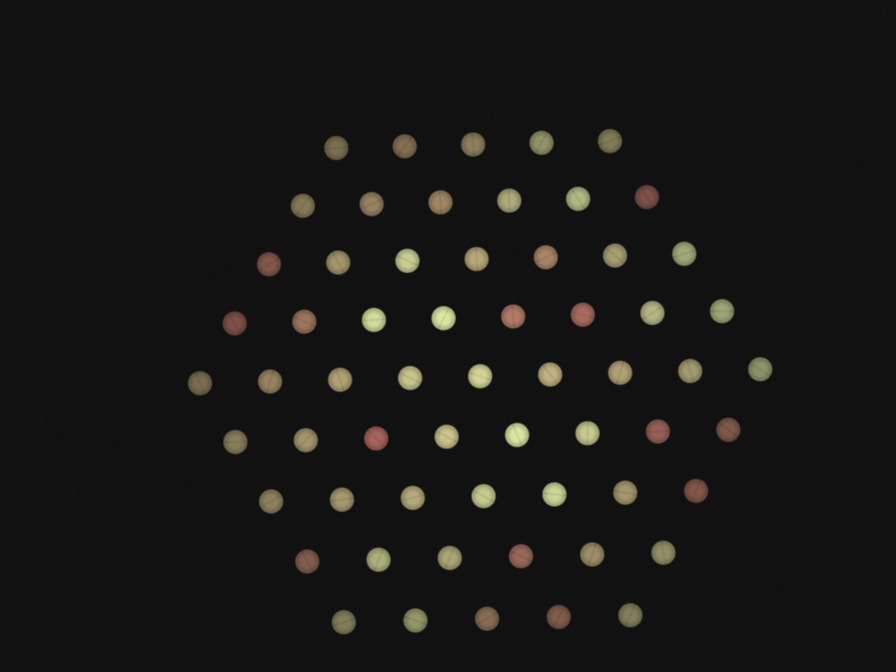
This pattern is drawn by a WebGL 1 fragment shader. Its source:

```glsl
precision highp float;
// Sixty-one dim round discs in a slightly tilted hexagonal array on near-black.
// Loops place the lattice; soft patches across it shift each disc from tan
// towards pale green or dusky red, and light fades away from the middle.

uniform vec2 u_resolution;

float hash(vec2 p) {
  vec3 v = fract(vec3(p.xyx) * 0.1031);
  v += dot(v, v.yzx + 33.33);
  return fract((v.x + v.y) * v.z);
}

// Soft round influence around a place on the lattice
float spot(vec2 cell, vec2 place, float size) {
  vec2 d = (cell - place) * vec2(1.0, 0.87);
  return exp(-dot(d, d) / (size * size));
}

// Positive is green, zero is tan, negative is red
float greenness(vec2 cell) {
  float green = 0.1 + 0.5 * spot(cell, vec2(0.0, 0.0), 1.0);
  green += 1.6 * spot(cell, vec2(-1.0, -1.3), 0.75);
  green += 1.5 * spot(cell, vec2(0.75, 1.5), 0.9);
  green += 1.4 * spot(cell, vec2(3.2, -1.4), 0.9);
  green += spot(cell, vec2(1.3, -3.2), 0.9);
  green += 0.8 * spot(cell, vec2(4.0, 0.0), 0.9);
  green += 0.9 * spot(cell, vec2(-1.3, 3.4), 0.9);
  green += 0.7 * spot(cell, vec2(2.3, 3.5), 0.7);

  float red = 1.3 * spot(cell, vec2(-3.2, -1.4), 0.9);
  red += 1.6 * spot(cell, vec2(1.0, -1.2), 0.8);
  red += 1.8 * spot(cell, vec2(3.0, 1.3), 0.75);
  red += 1.5 * spot(cell, vec2(0.6, 3.5), 0.7);
  red += 1.2 * spot(cell, vec2(-1.5, 1.0), 0.5);
  red += 1.2 * spot(cell, vec2(2.5, -3.0), 0.5);
  red += 0.8 * spot(cell, vec2(-2.5, 3.0), 0.5);
  red += 0.5 * spot(cell, vec2(-0.9, -3.4), 0.8);
  return clamp(green - red, -1.0, 1.0);
}

vec3 discColor(vec2 cell) {
  float tone = greenness(cell);
  vec3 tan_ = vec3(0.74, 0.66, 0.48);
  vec3 color = mix(tan_, vec3(0.86, 0.90, 0.64), max(tone, 0.0));
  color = mix(color, vec3(0.68, 0.41, 0.38), max(-tone, 0.0));
  vec2 spread = cell * vec2(1.0, 0.87);
  return color * (1.0 - 0.023 * dot(spread, spread));
}

// Disc centre in canvas heights, with tilt and slight perspective
vec2 discCenter(vec2 cell) {
  float row = cell.y;
  return vec2(0.0478 + 0.0026 * row + cell.x * (0.1042 + 0.0006 * row),
              -0.0599 - 0.0882 * row - 0.0005 * row * row + 0.0026 * cell.x);
}

void main() {
  vec2 p = (gl_FragCoord.xy - 0.5 * u_resolution) / u_resolution.y;
  vec3 color = vec3(0.067, 0.067, 0.069);

  // Hexagon: nine rows, widest in the middle
  for (int j = -4; j <= 4; j++) {
    float row = float(j);
    float last = 8.0 - abs(row);
    for (int i = 0; i < 9; i++) {
      if (float(i) > last) break;
      vec2 cell = vec2(float(i) - 0.5 * last, row);
      vec2 d = p - discCenter(cell);
      float dist = length(d);
      if (dist > 0.03) continue;

      // Shaded face with a faint crease at a random angle
      float angle = 6.2832 * hash(cell + 20.0);
      float across = dot(d, vec2(cos(angle), sin(angle)));
      float crease = 1.0 - smoothstep(0.0005, 0.003, abs(across));
      float shade = 1.02 - 0.22 * smoothstep(0.007, 0.018, dist) - 0.07 * crease;
      float cover = 1.0 - smoothstep(0.0160, 0.0198, dist);
      color = mix(color, discColor(cell) * shade, cover);
    }
  }

  // Fine grain
  color += 0.006 * (hash(floor(p * 384.0) + 500.0) - 0.5);
  gl_FragColor = vec4(color, 1.0);
}
```
